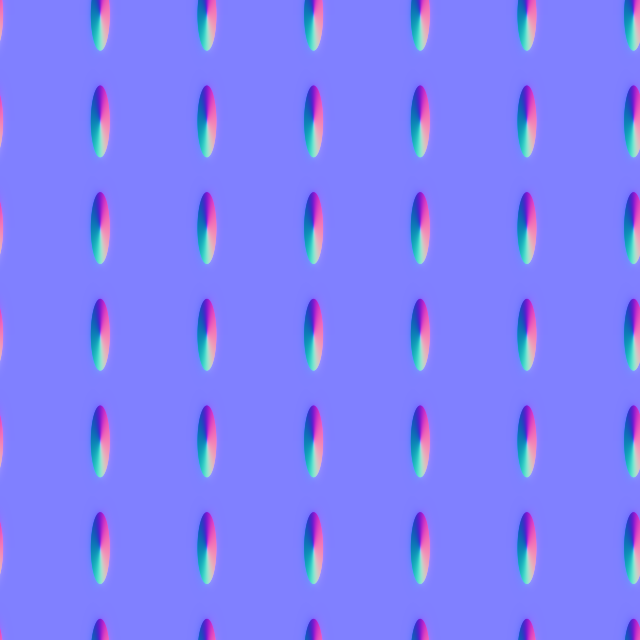
A Shadertoy shader for this texture map:

```glsl
// Tangent-space normal map: a 6 by 6 grid of tall elliptical studs on a flat plate.

#define REPEATS 6.0                      // studs across and down
#define STUD_CENTER vec2(0.94, 0.862)    // position inside a cell
#define STUD_HALF_SIZE vec2(0.088, 0.336)
#define SLOPE vec2(2.2, -1.3)            // steepness; y is flipped (green points down)
#define RIDGE_SOFTNESS 0.03              // rounding of the peak
#define HALO_STRENGTH 0.16               // faint slope around the rim
#define HALO_WIDTH 0.022
#define EDGE_SOFTNESS 0.006

// Approximate signed distance to the stud outline, in cells.
float ellipseDistance(vec2 p, vec2 halfSize) {
    vec2 q = p / halfSize;
    float r = length(q);
    return r * (r - 1.0) / max(length(q / halfSize), 1e-4);
}

// Outward slope of a cone with a rounded peak.
vec2 coneSlope(vec2 p, vec2 halfSize) {
    vec2 q = p / halfSize;
    return SLOPE * q / sqrt(dot(q, q) + RIDGE_SOFTNESS);
}

void mainImage(out vec4 fragColor, in vec2 fragCoord) {
    vec2 uv = fragCoord / iResolution.xy;

    // Cell coordinates centred on the nearest stud
    vec2 p = fract(uv * REPEATS - STUD_CENTER + 0.5) - 0.5;
    float pixel = REPEATS / min(iResolution.x, iResolution.y);

    // Stud body, antialiased at the rim
    float dist = ellipseDistance(p, STUD_HALF_SIZE);
    float edge = max(EDGE_SOFTNESS, 0.6 * pixel);
    float body = 1.0 - smoothstep(-edge, edge, dist);

    // Halo that fades to zero well inside the cell
    float halo = HALO_STRENGTH * exp(-max(dist, 0.0) / HALO_WIDTH);
    halo *= 1.0 - smoothstep(0.05, 0.11, dist);

    // Encode the unit normal as colour
    vec2 slope = coneSlope(p, STUD_HALF_SIZE) * mix(halo, 1.0, body);
    vec3 normal = normalize(vec3(slope, 1.0));
    fragColor = vec4(0.5 + 0.5 * normal, 1.0);
}
```
